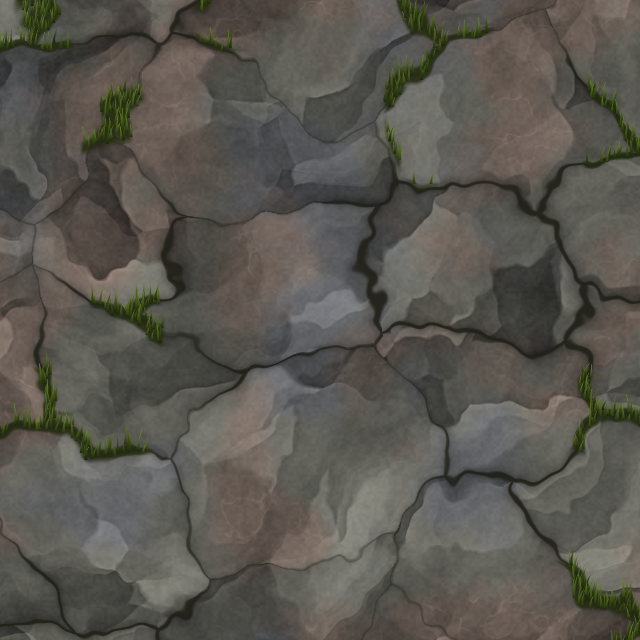
A Shadertoy shader for this texture:

```glsl
// Weathered rock wall with mossy cracks. Warped Voronoi cells form boulders,
// finer cells break each boulder into flat facets with chalky rims, and
// tapered grass blades grow from patches along the cracks.

struct Cell { vec2 id, neighbour; float edge; };

vec2 hash2(vec2 p) {
    vec3 q = fract(p.xyx * vec3(0.1031, 0.1030, 0.0973));
    q += dot(q, q.yzx + 33.33);
    return fract((q.xx + q.yz) * q.zy);
}

float noise(vec2 p) {
    vec2 i = floor(p), f = fract(p);
    f = f * f * (3.0 - 2.0 * f);
    return mix(mix(hash2(i).x, hash2(i + vec2(1, 0)).x, f.x),
               mix(hash2(i + vec2(0, 1)).x, hash2(i + vec2(1, 1)).x, f.x), f.y);
}

float fbm(vec2 p) {
    float sum = 0.0, amp = 0.5;
    for (int i = 0; i < 4; i++) {
        sum += amp * noise(p);
        p = mat2(1.6, 1.2, -1.2, 1.6) * p + 7.3;
        amp *= 0.5;
    }
    return sum / 0.9375;
}

// Nearest and second nearest Voronoi site, with distance to their border
Cell voronoi(vec2 p) {
    vec2 base = floor(p), near = vec2(9), next = vec2(9);
    Cell c = Cell(base, base, 0.0);
    for (int j = -1; j <= 1; j++)
    for (int i = -1; i <= 1; i++) {
        vec2 id = base + vec2(i, j);
        vec2 d = id + 0.1 + 0.8 * hash2(id) - p;
        if (dot(d, d) < dot(near, near)) {
            next = near; c.neighbour = c.id;
            near = d; c.id = id;
        } else if (dot(d, d) < dot(next, next)) {
            next = d; c.neighbour = id;
        }
    }
    c.edge = dot(0.5 * (near + next), normalize(next - near));
    return c;
}

vec2 warp(vec2 p) {
    vec2 bend = vec2(fbm(p * 6.0 + 3.0), fbm(p * 6.0 + 41.0)) - 0.5;
    vec2 chips = vec2(noise(p * 55.0), noise(p * 55.0 + 19.0)) - 0.5;
    return p + 0.17 * bend + 0.007 * chips;
}

Cell boulders(vec2 warped) {
    Cell c = voronoi(warped * vec2(3.5, 4.2) + 12.0);
    c.edge /= 3.8;
    return c;
}

// Flat tone per facet: soft or crisp borders, the brighter side gets a rim
float facets(vec2 p, float count, float softness) {
    Cell c = voronoi(p * count);
    float own = hash2(c.id + 71.0).x, other = hash2(c.neighbour + 71.0).x;
    float d = c.edge / count;
    float tone = mix(0.5 * (own + other), own, smoothstep(0.0, softness, d));
    float rim = smoothstep(0.0, 0.003, d) * exp(-d / 0.007);
    return tone + 0.45 * (own - other) * rim;
}

// Moss cover: patches of the bands beside cracks
float moss(vec2 p) {
    float patches = smoothstep(0.61, 0.69, noise(p * 6.5 + 4.7));
    if (patches <= 0.0) return 0.0;
    return patches * (1.0 - smoothstep(0.006, 0.014, boulders(warp(p)).edge));
}

vec3 rock(vec2 p) {
    vec2 q = warp(p);
    Cell boulder = boulders(q);
    vec2 seed = hash2(boulder.id + 5.0);

    // Facets turned differently in each boulder
    float angle = -0.5 + 1.4 * (seed.x - 0.5);
    vec2 turned = mat2(cos(angle), sin(angle), -sin(angle), cos(angle)) * q;
    turned = turned * vec2(0.85, 1.3) + floor(seed * 40.0) + 20.0;
    float softness = mix(0.002, 0.03, smoothstep(0.35, 0.75, noise(p * 11.0)));
    float tone = 0.355 + 0.06 * (seed.y - 0.5);
    tone += 0.19 * (facets(turned, 6.0, softness) - 0.5);
    tone += 0.11 * (facets(turned + 3.7, 12.0, softness) - 0.5);

    // Brushed mottling and fine grain
    float brushed = fbm(turned * vec2(22.0, 45.0));
    tone += 0.12 * (fbm(p * 9.0) - 0.5) + 0.07 * (brushed - 0.5);
    tone += 0.035 * (noise(p * 230.0) - 0.5) + 0.025 * (noise(p * 110.0) - 0.5);

    // Grey stone with cool and rusty stains
    vec3 tint = vec3(1.0, 1.0, 0.93);
    tint = mix(tint, vec3(0.97, 0.99, 1.05), 0.8 * smoothstep(0.52, 0.72, fbm(p * 4.0 + 31.0)));
    float rust = smoothstep(0.52, 0.72, fbm(p * 5.0 + 57.0));
    tint = mix(tint, vec3(1.11, 0.98, 0.90), rust);

    // Pale broken veins inside the rusty areas
    float vein = 1.0 - smoothstep(0.0, 0.025, abs(fbm(p * 16.0 + 8.0) - 0.5));
    tone += 0.06 * vein * rust * brushed;

    // Dark cracks of uneven width with a soft shadow
    float depth = smoothstep(0.3, 0.6, noise(p * 5.0 + 90.0));
    float width = mix(0.0015, 0.005, depth * noise(p * 23.0));
    tone *= 1.0 - (0.12 + 0.28 * depth) * exp(-boulder.edge / 0.010);
    float crack = 1.0 - smoothstep(width * 0.4, width + 0.002, boulder.edge);
    return mix(tone * tint, vec3(0.13, 0.13, 0.10), crack * (0.3 + 0.6 * depth));
}

vec3 addGrass(vec3 color, vec2 p, float pixel) {
    color = mix(color, vec3(0.13, 0.16, 0.06), 0.85 * moss(p));
    const float rows = 120.0;
    vec2 base = floor(p * rows);
    // Back rows first, so that lower blades overlap them
    for (int j = 0; j >= -4; j--)
    for (int i = -1; i <= 1; i++) {
        vec2 id = base + vec2(i, j), rnd = hash2(id + 200.0);
        vec2 root = (id + rnd) / rows;
        if (moss(root) < 0.45) continue;
        float height = mix(0.015, 0.031, rnd.y);
        float t = (p.y - root.y) / height;
        float lean = 0.012 * (hash2(id + 300.0).x - 0.35);
        float side = abs(p.x - root.x - lean * t * t);
        float halfWidth = 0.0024 * (1.0 - t);
        float blade = 1.0 - smoothstep(halfWidth - pixel, halfWidth + pixel, side);
        blade *= step(0.0, t) * step(t, 1.0);
        vec3 green = mix(vec3(0.15, 0.20, 0.05), vec3(0.41, 0.51, 0.17), t);
        color = mix(color, green * (0.7 + 0.5 * rnd.x), blade);
    }
    return color;
}

void mainImage(out vec4 fragColor, in vec2 fragCoord) {
    vec2 p = fragCoord / iResolution.y;
    vec3 color = addGrass(rock(p), p, 0.7 / iResolution.y);
    fragColor = vec4(color, 1.0);
}
```
